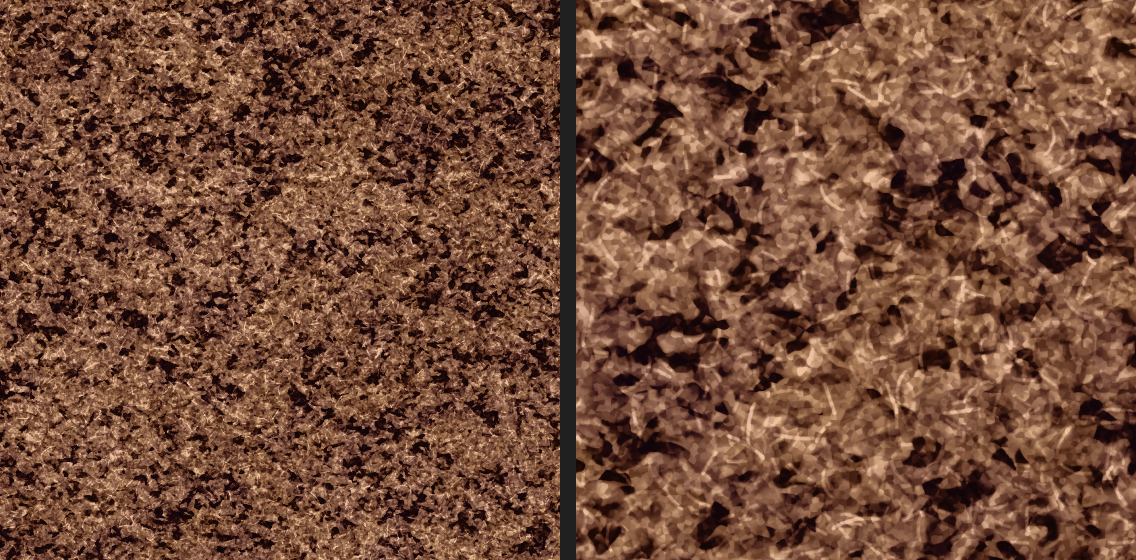
Left, the full canvas; right, a detail of the centre.
Write a Shadertoy shader that draws this texture.

```glsl
// Loose brown peat soil: crumbs, matted fibres, pale clods and dark crevices.
// Blended cellular noise at several sizes sums to one tone, short bent strands
// are laid over it, and the tone is looked up in a six step earth ramp.

vec3 hash3(vec2 p) {
    vec3 q = fract(p.xyx * vec3(0.1031, 0.1030, 0.0973));
    q += dot(q, q.yzx + 33.33);
    return fract((q.xxy + q.yzz) * q.zyx);
}

// Random cell values blended across their borders, centred on zero
float crumbs(vec2 p, float sharpness) {
    vec2 cell = floor(p), f = p - cell;
    float sum = 0.0, total = 0.0001;
    for (int y = -1; y <= 1; y++)
    for (int x = -1; x <= 1; x++) {
        vec2 o = vec2(x, y);
        vec3 h = hash3(cell + o);
        vec2 d = o + h.xy - f;
        float weight = exp(-sharpness * dot(d, d));
        sum += weight * h.z;
        total += weight;
    }
    return sum / total - 0.5;
}

// Short bent fibres in all directions, each with its own lightness
float strands(vec2 p, float halfLength, float halfWidth, float share, float bias) {
    vec2 cell = floor(p), f = p - cell;
    float tone = 0.0;
    for (int y = -1; y <= 1; y++)
    for (int x = -1; x <= 1; x++) {
        vec2 o = vec2(x, y);
        vec3 h = hash3(cell + o), g = hash3(cell + o + 71.3);
        vec2 d = f - o - h.xy;
        vec2 dir = vec2(cos(6.283 * h.z), sin(6.283 * h.z));
        float along = dot(d, dir);
        float across = dot(d, vec2(-dir.y, dir.x)) + (g.x - 0.5) * along * along;
        float reach = halfLength * (0.5 + g.x);
        float dist = length(vec2(max(abs(along) - reach, 0.0), across));
        float cover = 1.0 - smoothstep(0.4 * halfWidth, 1.6 * halfWidth, dist);
        tone = mix(tone, g.z + bias, cover * step(g.y, share));
    }
    return tone;
}

// Sparse rounded lumps: positive for pale clods, negative for dark ones
float lumps(vec2 p, float paleShare, float darkShare) {
    vec2 cell = floor(p), f = p - cell;
    float result = 0.0;
    for (int y = -1; y <= 1; y++)
    for (int x = -1; x <= 1; x++) {
        vec2 o = vec2(x, y);
        vec3 h = hash3(cell + o + 19.7);
        vec2 d = f - o - h.xy;
        float radius = 0.2 + 0.25 * fract(h.x * 17.0 + h.y * 5.0);
        float body = 1.0 - smoothstep(0.6 * radius, 1.1 * radius, length(d));
        float kind = step(1.0 - paleShare, h.z) - step(h.z, darkShare);
        // light falls from above, so the lower rim is shaded
        result += kind * body * (1.0 + 0.8 * d.y / radius);
    }
    return result;
}

vec3 earthRamp(float t) {
    vec3 ramp[6] = vec3[6](
        vec3(0.15, 0.05, 0.03), vec3(0.29, 0.14, 0.09), vec3(0.42, 0.25, 0.17),
        vec3(0.53, 0.36, 0.27), vec3(0.65, 0.47, 0.36), vec3(0.80, 0.63, 0.52));
    vec3 color = ramp[0] * clamp(1.0 + 0.35 * t, 0.5, 1.0);
    for (int i = 0; i < 5; i++)
        color += (ramp[i + 1] - ramp[i]) * clamp(t - float(i), 0.0, 1.0);
    return color + 0.12 * clamp(t - 5.0, 0.0, 1.0);
}

void mainImage(out vec4 fragColor, in vec2 fragCoord) {
    vec2 uv = fragCoord / iResolution.y;

    // Ragged outlines, slightly flattened by the low view
    vec2 p = uv * vec2(1.0, 1.2);
    p += 0.0025 * sin(p.yx * 97.0 + 2.0 * sin(p * 61.0));
    p += 0.0010 * sin(p.yx * 331.0 + 2.0 * sin(p * 223.0));

    // Clumps, crumbs and specks
    float patches = crumbs(p * 5.0, 6.0);
    float clumps = crumbs(p * 17.0 + 7.0, 8.0);
    float mid = crumbs(p * 64.0 + 31.0, 9.0);
    float above = crumbs((p + vec2(0.001, 0.005)) * 64.0 + 31.0, 9.0);
    float fine = crumbs(p * 140.0 + 53.0, 10.0);
    float specks = crumbs(uv * 290.0 + 11.0, 12.0);
    float tone = 2.45 + 0.6 * patches + 0.9 * clumps + 2.0 * mid
               + 0.9 * (mid - above) + 2.9 * fine + 2.2 * specks;

    // Matted fibres in two overlapping sheets
    tone += 2.8 * strands(uv * 78.0, 0.42, 0.08, 0.9, -0.36);
    tone += 2.6 * strands(uv.yx * 62.0 + 40.0, 0.4, 0.065, 0.85, -0.3);

    // Clods and pebbles, larger ones towards the top
    float clods = lumps(p * 12.0, 0.1, 0.05) * (0.25 + 0.6 * uv.y);
    float pebbles = lumps(p * 36.0 + 5.0, 0.04, 0.03);
    tone += 0.7 * clods + 0.9 * pebbles;

    // Small crevices, more of them in the upper part
    float hollow = mid + 0.4 * clumps + 0.5 * fine + 0.2 * max(clods, 0.0);
    float edge = -0.27 + 0.07 * (uv.y - 0.5);
    tone -= 1.7 * (1.0 - smoothstep(edge - 0.14, edge + 0.1, hollow));
    tone -= 0.5 * smoothstep(0.5, 1.0, uv.y) * smoothstep(0.3, 1.0, uv.x);

    // Few long straw coloured fibres
    tone += 1.8 * strands(uv * 27.0 + 3.0, 0.25, 0.03, 0.3, 0.3);

    // Slight drift between ochre and violet brown
    vec3 tint = vec3(0.01, 0.008, -0.03) * (clumps + fine);
    fragColor = vec4(clamp(earthRamp(tone) + tint, 0.0, 1.0), 1.0);
}
```
